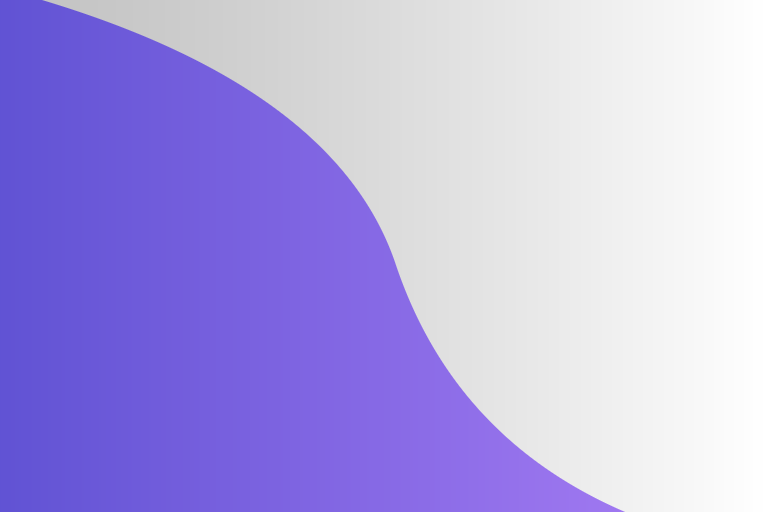
This background is drawn by a WebGL 2 fragment shader. Its source:

```glsl
#version 300 es
precision highp float;
// A violet hill sweeps down from the upper left over a pale grey backdrop.
// Its edge is two joined quadratic Bezier arcs, solved for x at each height;
// both areas are filled with horizontal gradients.

uniform vec2 u_resolution;
out vec4 fragColor;

const vec3 VIOLET_DEEP = vec3(0.378, 0.324, 0.830);
const vec3 VIOLET_LIGHT = vec3(0.624, 0.470, 0.942);
const float GREY_DARK = 0.762;
const float HILL_WIDTH = 0.814;

// Edge x and its slope dx/dy for the arc a-b-c, which must be monotonic in y.
vec2 arcAt(float y, vec2 a, vec2 b, vec2 c) {
    vec2 linear = b - a;
    vec2 bend = a - 2.0 * b + c;
    float rise = y - a.y;
    float root = sqrt(max(linear.y * linear.y + bend.y * rise, 1e-6));
    float t = rise / (linear.y + root);
    float x = a.x + t * (2.0 * linear.x + t * bend.x);
    return vec2(x, (linear.x + bend.x * t) / root);
}

// The S-shaped edge, with y measured down from the top.
vec2 hillEdge(float y) {
    vec2 top = vec2(0.0547, 0.0);
    vec2 joint = vec2(0.5143, 0.512);
    vec2 foot = vec2(HILL_WIDTH, 1.0);
    if (y < joint.y) return arcAt(y, top, vec2(0.4362, 0.172), joint);
    return arcAt(y, joint, vec2(0.590, 0.8555), foot);
}

vec3 hillColor(float x) {
    return mix(VIOLET_DEEP, VIOLET_LIGHT, clamp(x / HILL_WIDTH, 0.0, 1.0));
}

vec3 backdropColor(float x) {
    return vec3(mix(GREY_DARK, 1.0, pow(x, 1.3)));
}

void main() {
    vec2 uv = gl_FragCoord.xy / u_resolution;
    vec2 edge = hillEdge(1.0 - uv.y);

    // Approximate distance to the edge, for one pixel of smoothing
    float aspect = u_resolution.x / u_resolution.y;
    float dist = (edge.x - uv.x) * aspect / length(vec2(1.0, edge.y * aspect));
    float coverage = clamp(dist * u_resolution.y + 0.5, 0.0, 1.0);

    vec3 color = mix(backdropColor(uv.x), hillColor(uv.x), coverage);
    fragColor = vec4(color, 1.0);
}
```
